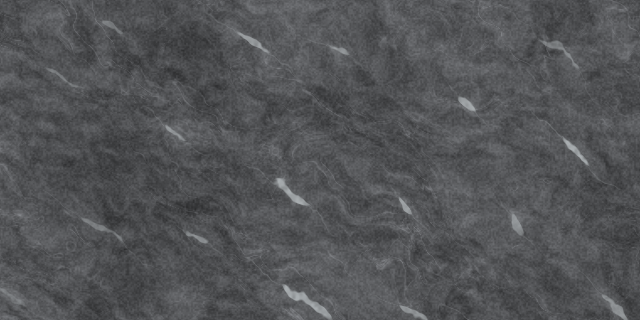
Reproduce this texture procedurally as a Shadertoy shader.

```glsl
const vec3 STONE_TINT = vec3(0.985, 1.0, 1.03);
const vec3 QUARTZ = vec3(0.66, 0.68, 0.69);
const float STONE_LEVEL = 0.318;
const int STREAKS = 17;

float hash(vec2 p) {
    vec3 q = fract(p.xyx * 0.1031);
    q += dot(q, q.yzx + 33.33);
    return fract((q.x + q.y) * q.z);
}

float noise(vec2 p) {
    vec2 i = floor(p), f = fract(p);
    f = f * f * (3.0 - 2.0 * f);
    float low = mix(hash(i), hash(i + vec2(1, 0)), f.x);
    float high = mix(hash(i + vec2(0, 1)), hash(i + vec2(1, 1)), f.x);
    return mix(low, high, f.y);
}

vec2 rotate(vec2 p, float angle) {
    float c = cos(angle), s = sin(angle);
    return vec2(c * p.x - s * p.y, s * p.x + c * p.y);
}

float fbm(vec2 p, int octaves) {
    float sum = 0.0, total = 0.0, amp = 0.5;
    for (int i = 0; i < octaves; i++) {
        sum += amp * noise(p);
        total += amp;
        amp *= 0.55;
        p = rotate(p, 0.6) * 2.03 + 17.3;
    }
    return sum / total;
}

// Thin lines along the middle contour of a stretched noise field
float hairlines(vec2 p, float angle, vec2 scale, float width) {
    vec2 q = rotate(p, angle) * scale;
    float level = fbm(q, 4) - 0.5;
    float patches = smoothstep(0.48, 0.68, fbm(q * 0.6 + 41.0, 3));
    return patches * (1.0 - smoothstep(0.0, width, abs(level)));
}

// Tapered sliver lying along the x axis
float sliver(vec2 q, float halfLength, float halfWidth, float blur) {
    float t = q.x / halfLength;
    float taper = halfWidth * max(1.0 - t * t, 0.0);
    float core = 1.0 - smoothstep(-blur, blur, abs(q.y) - taper);
    return core * (1.0 - smoothstep(0.6, 1.0, abs(t)));
}

// Scattered quartz slivers, steeper towards the right, with faint tails
float quartzStreaks(vec2 p, float aspect, float blur) {
    float cover = 0.0;
    vec2 bend = vec2(fbm(p * 9.0, 4), fbm(p * 9.0 + 23.0, 4)) - 0.5;
    float ragged = 0.35 + 1.3 * noise(p * 38.0);
    for (int i = 0; i < STREAKS; i++) {
        float id = float(i);
        float x = (id + hash(vec2(id, 3.1))) / float(STREAKS);
        vec2 center = vec2(x * aspect, fract(id * 0.618 + 0.3 * hash(vec2(id, 7.7))));
        float angle = mix(0.4, 0.9, x) + 0.3 * (hash(vec2(id, 12.4)) - 0.5);
        vec2 q = rotate(p - center + 0.07 * bend, angle);
        float size = hash(vec2(id, 19.2));
        float halfLength = mix(0.035, 0.12, size * size);
        float halfWidth = mix(0.006, 0.012, hash(vec2(id, 27.5))) * ragged;
        float strength = mix(0.35, 0.95, hash(vec2(id, 31.8)));
        float body = sliver(q, halfLength, halfWidth, blur);
        float tail = sliver(q + vec2(0.0, 0.004), halfLength * 2.8, 0.002 * ragged, blur);
        float halo = exp(-dot(q / vec2(halfLength, 0.022), q / vec2(halfLength, 0.022)));
        cover = max(cover, strength * max(body, max(0.4 * tail, 0.22 * halo)));
    }
    return cover;
}

void mainImage(out vec4 fragColor, in vec2 fragCoord) {
    vec2 p = fragCoord / iResolution.y;
    float aspect = iResolution.x / iResolution.y;
    vec2 warp = vec2(fbm(p * 4.0, 4), fbm(p * 4.0 + 9.0, 4)) - 0.5;
    vec2 flow = p + 0.22 * warp;

    // Cloudy slate with diagonal bands and fine grain
    float clouds = fbm(flow * 3.2 + 5.0, 5) - 0.5;
    float bands = fbm(rotate(flow, 0.7) * vec2(2.5, 9.0) + 61.0, 4) - 0.5;
    float mottle = fbm(rotate(flow, 0.45) * vec2(22.0, 36.0), 4) - 0.5;
    float grain = noise(p * 190.0) - 0.5;
    float level = STONE_LEVEL + 0.15 * clouds + 0.11 * bands;
    level += 0.20 * mottle + 0.085 * grain;

    // Pale hairlines and short wisps
    float longLines = hairlines(flow + 2.0, 0.75, vec2(3.0, 10.0), 0.022);
    float wisps = hairlines(flow + 6.0, 0.35, vec2(9.0, 22.0), 0.035);
    float crossWisps = hairlines(flow + 11.0, -0.5, vec2(8.0, 18.0), 0.03);
    float breakup = 0.4 + 0.9 * noise(p * 70.0 + 4.0);
    level += breakup * (0.075 * longLines + 0.055 * wisps + 0.04 * crossWisps);

    // Bright quartz over the stone
    float quartz = quartzStreaks(p, aspect, 0.004);
    quartz *= 0.8 + 0.4 * noise(p * 85.0);
    vec3 color = mix(level * STONE_TINT, QUARTZ, clamp(quartz, 0.0, 1.0));
    fragColor = vec4(color, 1.0);
}
```
